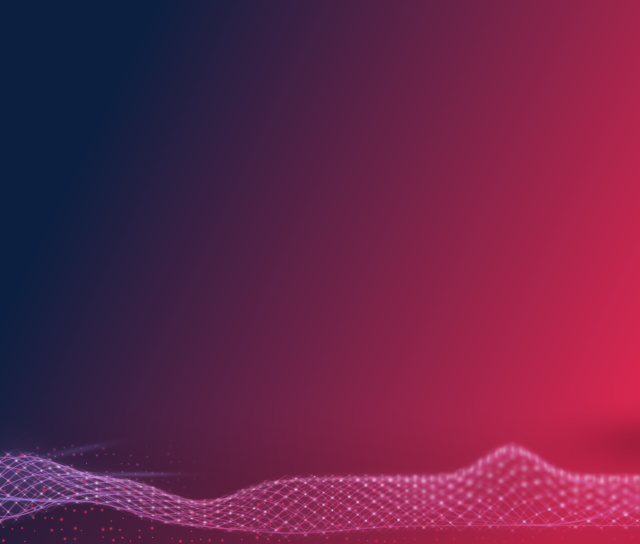
This background is drawn by a WebGL 2 fragment shader. Its source:

```glsl
#version 300 es
precision highp float;

uniform vec2 u_resolution;
out vec4 outColor;

#define NAVY vec3(0.05, 0.12, 0.25)
#define CRIMSON vec3(0.84, 0.15, 0.31)
#define LILAC vec3(0.66, 0.56, 0.95)
#define PINK vec3(0.86, 0.34, 0.66)
#define PEARL vec3(0.98, 0.84, 0.96)
#define SPARK vec3(0.93, 0.20, 0.38)
#define MESH_COLUMNS 27.0
#define MESH_ROWS 3.6
#define LINE_WIDTH 0.0011
#define DOT_RADIUS 0.0026
#define STRANDS 9

float hash(vec2 p) {
    vec3 q = fract(p.xyx * vec3(0.1031, 0.1030, 0.0973));
    q += dot(q, q.yzx + 33.33);
    return fract((q.x + q.y) * q.z);
}

float bell(float d, float width) {
    return exp(-d * d / (width * width));
}

// Upper and lower outlines of the rippling sheet
float crest(float x) {
    return 0.125 + 0.042 * bell(x - 0.03, 0.10) - 0.045 * bell(x - 0.37, 0.10)
         + 0.055 * bell(x - 0.94, 0.07);
}

float trough(float x) {
    return 0.032 + 0.045 * bell(x - 0.15, 0.12) - 0.014 * bell(x - 0.54, 0.13);
}

// Diagonal lattice: x holds the threads, y the knots
vec2 lattice(vec2 q, float blur, float pixel) {
    vec2 dx = dFdx(q), dy = dFdy(q);
    vec2 cell = round(q), offset = q - cell;
    vec2 threadDist = abs(offset) * pixel / vec2(length(vec2(dx.x, dy.x)), length(vec2(dx.y, dy.y)));
    float width = max(LINE_WIDTH, 0.7 * pixel) + 0.003 * blur;
    float threads = (bell(threadDist.x, width) + bell(threadDist.y, width)) * (1.0 - 0.75 * blur);
    float knotDist = length(inverse(mat2(dx, dy)) * offset) * pixel;
    float radius = max(DOT_RADIUS, pixel) * (0.6 + 0.6 * hash(cell + 40.0)) + 0.0035 * blur;
    float knots = bell(knotDist, radius) * (0.25 + 0.75 * hash(cell + 90.0)) * (1.0 - 0.45 * blur);
    return vec2(threads, knots);
}

// Loose round specks in jittered cells
float specks(vec2 p, float size, float density, float pixel) {
    vec2 cell = floor(p / size);
    vec2 jitter = 0.25 + 0.5 * vec2(hash(cell + 7.0), hash(cell + 23.0));
    float radius = max(0.0022, pixel) * (0.5 + 0.7 * hash(cell + 51.0));
    return step(hash(cell + 3.0), density) * bell(length(p - (cell + jitter) * size), radius);
}

void main() {
    float pixel = 1.0 / u_resolution.y;
    vec2 p = gl_FragCoord.xy * pixel;

    // Slanted backdrop, dimmed behind the sheet and at the right
    float slant = p.x + 0.486 * (1.0 - p.y);
    vec3 color = mix(NAVY, CRIMSON, clamp((slant - 0.29) / 1.22, 0.0, 1.0));
    color *= 1.0 - 0.12 * (1.0 - smoothstep(0.10, 0.26, p.y));
    color *= 1.0 - 0.20 * bell(p.x - 1.18, 0.12) * bell(p.y - 0.19, 0.045);

    // Sheet coordinates: v runs from trough to crest
    float low = trough(p.x), high = crest(p.x);
    float v = (p.y - low) / (high - low);
    float inside = smoothstep(-0.12, 0.08, v) * (1.0 - smoothstep(0.94, 1.08, v));
    float blur = smoothstep(0.60, 0.92, p.x) * smoothstep(0.05, 0.75, v);
    float leftSide = 1.0 - smoothstep(0.12, 0.42, p.x);
    vec3 tint = mix(PINK, LILAC, 0.65 * leftSide);

    // Soft haze over the sheet and along its crest
    float haze = 0.10 * inside + 0.16 * bell(p.y - high + 0.008, 0.014) * smoothstep(0.5, 0.8, p.x);
    haze += 0.14 * leftSide * bell(v - 0.75, 0.45);
    color = mix(color, tint, haze);

    // Two layers of woven threads and knots
    for (int i = 0; i < 2; i++) {
        float layer = float(i);
        float along = p.x * MESH_COLUMNS * (1.0 + 0.3 * layer) + 0.7 * sin(9.0 * p.x + 2.0 * layer);
        float across = MESH_ROWS * (v + 0.25 * v * v) + 0.6 * sin(7.0 * p.x + 3.0 * layer);
        vec2 weave = lattice(vec2(along + across, along - across) + 0.37 * layer, blur, pixel);
        weave *= inside * (1.0 - 0.45 * layer);
        color = mix(color, tint, min(0.36 * weave.x, 1.0));
        color = mix(color, mix(PEARL, SPARK, 0.5 * layer), min(0.85 * weave.y, 1.0));
    }

    // Flowing strands that cross inside the sheet
    for (int i = 0; i < STRANDS; i++) {
        float k = float(i);
        float wave = 0.5 + 0.48 * sin(p.x * (5.0 + 0.7 * k) + 2.4 * k);
        float slope = (high - low) * 0.48 * (5.0 + 0.7 * k) * cos(p.x * (5.0 + 0.7 * k) + 2.4 * k);
        float dist = (p.y - mix(low, high, wave)) / sqrt(1.0 + slope * slope);
        float strand = bell(dist, max(LINE_WIDTH, 0.7 * pixel) + 0.004 * blur);
        color = mix(color, tint, strand * (0.22 + 0.28 * leftSide) * (1.0 - 0.6 * blur));
    }

    // Bright lower rim, beaded ridge and a cool streak at the left
    float rim = bell(p.y - low - 0.002, max(LINE_WIDTH, 0.8 * pixel));
    color = mix(color, PINK, 0.35 * rim);
    float ridge = bell(p.y - high + 0.006, 0.003 + 0.004 * blur);
    float beads = 0.35 + 0.65 * pow(0.5 + 0.5 * cos(p.x * 420.0), 2.0);
    color = mix(color, PEARL, 0.38 * ridge * beads * smoothstep(0.02, 0.12, p.x));
    float streak = bell(p.y - 0.083 + 0.03 * p.x, 0.0025) * bell(p.x - 0.02, 0.13);
    streak += 0.4 * bell(p.y - 0.128, 0.004) * bell(p.x - 0.25, 0.07);
    streak += 0.25 * bell(p.y - 0.172 - 0.2 * (p.x - 0.14), 0.006) * bell(p.x - 0.14, 0.06);
    color = mix(color, LILAC, 0.65 * streak);

    // Scattered sparks below the sheet and over its left end
    float below = (1.0 - smoothstep(-0.1, 0.6, v)) * (1.0 - 0.6 * smoothstep(0.5, 0.9, p.x));
    float above = smoothstep(0.7, 1.0, v) * (1.0 - smoothstep(0.15, 0.20, p.y)) * leftSide;
    color = mix(color, SPARK, 0.8 * below * specks(p, 0.018, 0.55, pixel));
    color = mix(color, PINK, 0.6 * above * specks(p + 0.4, 0.015, 0.5, pixel));
    color = mix(color, SPARK, 0.8 * inside * (1.0 - blur) * specks(p + 0.9, 0.021, 0.5, pixel));

    outColor = vec4(color, 1.0);
}
```
